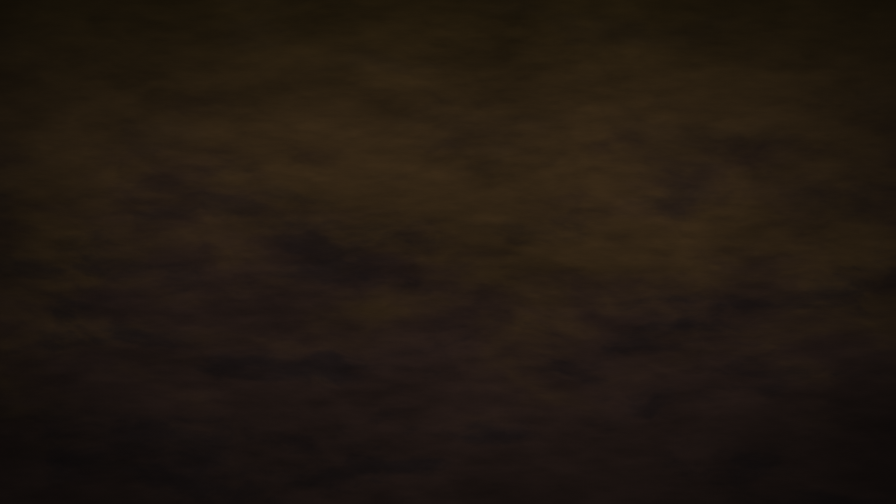
Give the GLSL for this texture, as a WebGL 2 fragment shader.

```glsl
#version 300 es
precision highp float;
// Dim, smoky brown backdrop: umber above, plum below, with soft clouds.
// Layers of horizontally stretched value noise shift the hue and the light,
// then a vignette darkens the rim.

uniform vec2 u_resolution;
out vec4 fragColor;

const vec3 UMBER = vec3(0.178, 0.131, 0.076);   // warm upper tone
const vec3 PLUM = vec3(0.143, 0.102, 0.088);    // cool lower tone
const vec3 SOOT = vec3(0.078, 0.066, 0.072);    // dark bluish patches
const vec3 OLIVE = vec3(0.124, 0.095, 0.036);   // tint of the top edge
const vec2 CLOUD_SCALE = vec2(3.0, 6.0);        // cells per canvas height
const vec2 PATCH_SCALE = vec2(6.0, 15.0);
const vec2 MOTTLE_SCALE = vec2(8.0, 20.0);
const vec2 STREAK_SCALE = vec2(16.0, 60.0);
const float CLOUD_CONTRAST = 0.42;
const float MOTTLE_CONTRAST = 0.34;
const float STREAK_CONTRAST = 0.24;
const float HUE_DRIFT = 0.75;
const float HUE_MOTTLE = 0.45;
const float PATCH_AMOUNT = 0.55;
const float VIGNETTE = 0.50;
const int OCTAVES = 5;
const float PERSISTENCE = 0.55;

float hash(vec2 p) {
    return fract(sin(dot(p, vec2(127.1, 311.7))) * 43758.5453);
}

float valueNoise(vec2 p) {
    vec2 cell = floor(p);
    vec2 f = fract(p);
    f = f * f * f * (f * (f * 6.0 - 15.0) + 10.0);
    float low = mix(hash(cell), hash(cell + vec2(1.0, 0.0)), f.x);
    float high = mix(hash(cell + vec2(0.0, 1.0)), hash(cell + vec2(1.0)), f.x);
    return mix(low, high, f.y);
}

// Fractal sum, normalised to 0..1; each octave is turned slightly.
float fbm(vec2 p) {
    const mat2 TURN = mat2(0.98, 0.2, -0.2, 0.98);
    float sum = 0.0;
    float total = 0.0;
    float weight = 0.5;
    for (int i = 0; i < OCTAVES; i++) {
        sum += weight * valueNoise(p);
        total += weight;
        p = TURN * p * 2.03 + vec2(17.3, 9.1);
        weight *= PERSISTENCE;
    }
    return sum / total;
}

void main() {
    vec2 uv = gl_FragCoord.xy / u_resolution;
    vec2 p = gl_FragCoord.xy / u_resolution.y;

    // Gentle warp that breaks up the noise lattice
    vec2 warp = vec2(fbm(p * 4.0 + 4.7), fbm(p * 4.0 + 31.2)) - 0.5;
    vec2 q = p + warp * vec2(0.14, 0.05);

    // Noise layers, centred on zero
    float cloud = fbm(q * CLOUD_SCALE + 11.0) - 0.5;
    float mottle = fbm(q * MOTTLE_SCALE + 23.0) - 0.5;
    float streak = fbm(p * STREAK_SCALE + 7.0) - 0.5;

    // Base hue: vertical gradient with a drifting, mottled boundary
    float drift = fbm(q * CLOUD_SCALE + 52.0) - 0.5;
    float height = uv.y + HUE_DRIFT * drift + HUE_MOTTLE * mottle;
    vec3 color = mix(PLUM, UMBER, smoothstep(0.20, 0.76, height));
    color = mix(color, OLIVE, 0.7 * smoothstep(0.72, 1.05, uv.y));

    // Small sooty patches, mostly in the lower half
    float patches = smoothstep(0.50, 0.80, fbm(q * PATCH_SCALE + 83.0));
    float lower = 1.0 - 0.75 * smoothstep(0.35, 0.75, uv.y);
    color = mix(color, SOOT, PATCH_AMOUNT * patches * lower);

    // Light: broad clouds, mottling and fine horizontal streaks
    color *= 1.0 + CLOUD_CONTRAST * cloud + MOTTLE_CONTRAST * mottle
        + STREAK_CONTRAST * streak;

    // Darker foot and rim
    color *= mix(0.83, 1.0, smoothstep(0.0, 0.40, uv.y));
    float rim = length((uv - vec2(0.5, 0.53)) * vec2(1.75, 1.45));
    color *= 1.0 - VIGNETTE * smoothstep(0.42, 1.20, rim);

    // Faint dither against banding
    color += (hash(gl_FragCoord.xy) - 0.5) / 255.0;
    fragColor = vec4(clamp(color, 0.0, 1.0), 1.0);
}
```
